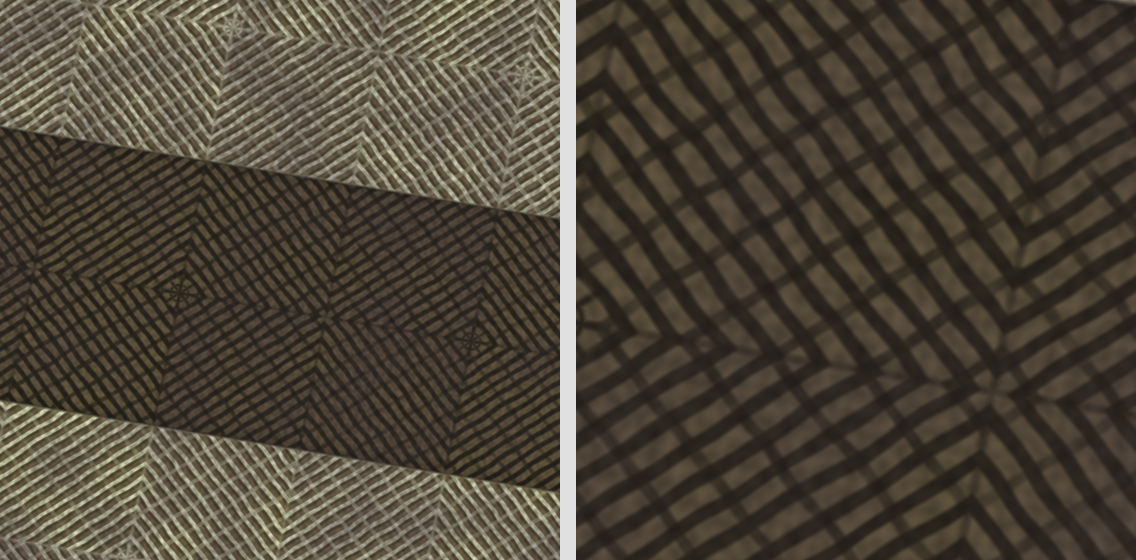
Left: the whole. Right: its middle third, enlarged.
Reproduce this pattern procedurally as a Shadertoy shader.

```glsl
// Slanted woven cloth: a skewed lattice whose mirrored cells carry diagonal ribs,
// forming nested diamonds. Two light rows alternate with two dark ones.
// Folding the lattice gives the ribs; gradient noise and cell hashes add wear.

const vec2 ORIGIN = vec2(0.108, 0.7565);        // a lattice corner on a band edge
const vec2 STEP_ACROSS = vec2(0.2604, -0.0430); // one cell to the right
const vec2 STEP_DOWN = vec2(-0.0475, -0.2370);  // one cell down
const float RIBS = 9.0;           // ribs per cell side
const float CROSS_THREADS = 5.0;  // rear threads per cell side
const float RIB_HALF = 0.175;     // half widths, as shares of a period
const float DARK_RIB_HALF = 0.22;
const float THREAD_HALF = 0.10;
const float SEAM_HALF = 0.010;    // in cells
const float STAR_RADIUS = 0.105;
const float WOBBLE = 0.022;
const float SOFTNESS = 0.045;
const float DARK_BLUR = 0.035;
const vec3 LIGHT_GROUND = vec3(0.360, 0.322, 0.250);
const vec3 LIGHT_RIB = vec3(0.575, 0.572, 0.495);
const vec3 LIGHT_GLINT = vec3(0.715, 0.720, 0.690);
const vec3 DARK_GROUND = vec3(0.325, 0.285, 0.228);
const vec3 DARK_RIB = vec3(0.142, 0.126, 0.106);
const vec3 OLIVE = vec3(1.03, 1.03, 0.92);
const vec3 MAUVE = vec3(0.99, 0.96, 1.02);

float hash(vec2 p) {
    vec3 q = fract(p.xyx * vec3(0.1031, 0.1030, 0.0973));
    q += dot(q, q.yzx + 33.33);
    return fract((q.x + q.y) * q.z);
}

vec2 gradientAt(vec2 p) {
    float angle = 6.2832 * hash(p);
    return vec2(cos(angle), sin(angle));
}

float gradientNoise(vec2 p) {
    vec2 i = floor(p), f = fract(p);
    vec2 w = f * f * f * (f * (f * 6.0 - 15.0) + 10.0);
    vec2 e = vec2(1.0, 0.0);
    float low = mix(dot(gradientAt(i), f), dot(gradientAt(i + e), f - e), w.x);
    float high = mix(dot(gradientAt(i + e.yx), f - e.yx),
                     dot(gradientAt(i + 1.0), f - 1.0), w.x);
    return mix(low, high, w.y);
}

// Coverage of a line of given half width at distance d
float line(float d, float halfWidth, float soft) {
    return 1.0 - smoothstep(halfWidth - soft, halfWidth + soft, d);
}

float stripes(float phase, float halfWidth, float soft) {
    return line(abs(fract(phase) - 0.5), halfWidth, soft);
}

void mainImage(out vec4 fragColor, in vec2 fragCoord) {
    vec2 uv = fragCoord / iResolution.y;
    float pixel = 4.2 / iResolution.y;  // one pixel, in cells

    // Lattice coordinates, mirrored about every odd corner
    vec2 lattice = inverse(mat2(STEP_ACROSS, STEP_DOWN)) * (uv - ORIGIN);
    vec2 cell = floor(lattice);
    vec2 folded = abs(mod(lattice, 2.0) - 1.0);
    float cellHash = hash(cell + 17.0);
    float threadHash = hash(cell + 53.0);
    float mottle = gradientNoise(lattice * 2.3 + 5.0);
    float grain = gradientNoise(lattice * vec2(31.0, 27.0));

    // Bands: two dark rows, then two light rows
    float fromDarkAxis = abs(mod(lattice.y + 1.0, 4.0) - 2.0);
    float dark = line(fromDarkAxis, 1.0, 0.008 + pixel);

    // Ribs in front, sparser threads behind
    float wobble = WOBBLE * gradientNoise(lattice * 6.0);
    float ribPhase = (folded.x + folded.y + wobble) * RIBS;
    float threadPhase = (folded.x - folded.y + wobble) * CROSS_THREADS;
    float soft = SOFTNESS + DARK_BLUR * dark + 0.6 * pixel * RIBS;
    float rib = stripes(ribPhase, mix(RIB_HALF, DARK_RIB_HALF, dark), soft);
    float shadow = stripes(ribPhase + 0.34, 0.10, soft);
    float thread = stripes(threadPhase, THREAD_HALF, 0.6 * soft);
    thread *= 0.55 + 0.6 * threadHash + 0.6 * gradientNoise(lattice * 9.0 + 31.0);
    thread = clamp(thread, 0.0, 1.0);

    // Seams along cell sides
    vec2 toSide = abs(fract(lattice + 0.5) - 0.5);
    float seam = line(min(toSide.x, toSide.y), SEAM_HALF, 0.006 + pixel);

    // Small eight-armed star at each diamond centre
    float radius = length(folded);
    float arm = min(min(folded.x, folded.y), 0.7 * abs(folded.x - folded.y));
    float star = line(arm, 0.009, 0.006 + pixel);
    star = max(star, line(abs(radius - 0.06), 0.007, 0.006 + pixel));
    float starArea = line(radius, STAR_RADIUS, 0.02);
    rib = mix(rib, star, starArea);

    // Uneven contrast between cells
    float strength = clamp(0.80 + 0.20 * cellHash + 0.30 * mottle, 0.5, 1.0);

    // Light rows: pale ribs with glints and narrow shadows
    vec3 light = LIGHT_GROUND * (1.0 - 0.26 * shadow);
    light = mix(light, LIGHT_RIB, 0.55 * thread);
    float glint = clamp(0.22 + 0.35 * cellHash + 0.5 * mottle + 0.8 * grain, 0.0, 1.0);
    light = mix(light, mix(LIGHT_RIB, LIGHT_GLINT, glint), rib * strength);
    light = mix(light, LIGHT_RIB, 0.5 * seam);

    // Dark rows: deep ribs over a dim ground, shaded toward the band edge
    vec3 shade = DARK_GROUND * (0.95 + 0.12 * cellHash);
    shade = mix(shade, DARK_RIB, 0.70 * thread);
    shade = mix(shade, DARK_RIB, rib * strength);
    shade = mix(shade, DARK_RIB, 0.45 * seam);
    shade *= 1.0 - 0.14 * smoothstep(0.88, 1.0, fromDarkAxis);

    // Tint and wear
    vec3 tint = mix(MAUVE, OLIVE, clamp(0.5 + 0.7 * (cellHash - 0.5) + mottle, 0.0, 1.0));
    vec3 color = mix(light, shade, dark) * tint;
    color *= 1.0 + 0.07 * mottle + 0.26 * grain;
    fragColor = vec4(color, 1.0);
}
```
